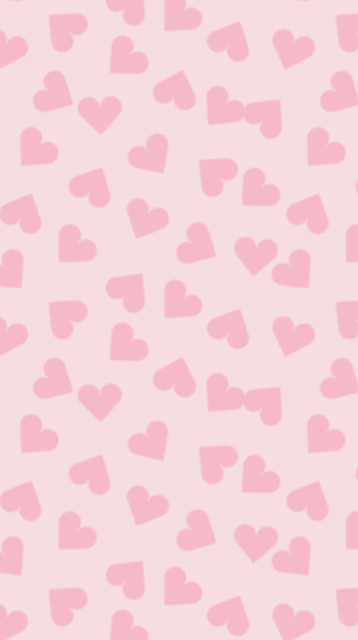
Give the GLSL for this pattern, as a Shadertoy shader.

```glsl
// Scattered pink hearts in a few favoured tilts on a pale blush ground.
#define GROUND_COLOR vec3(0.957, 0.863, 0.878)
#define HEART_COLOR  vec3(0.965, 0.727, 0.784)
#define HEART_SIZE   0.0614   // half width of a heart, canvas width = 1
#define TILE         0.802    // side of the repeating square
#define HEARTS       22       // hearts in each tile
#define LATTICE_STEP 5.0      // rows climbed from one heart to the next
#define JITTER       0.048    // full range of the random shift
#define ROW_BEND     0.022    // height of the wave that bends the rows
#define TILT_SPREAD  0.22     // range of tilt inside a family, radians
#define SIDE_BULGE   0.1      // roundness of the sides of a heart
#define EDGE         0.0046   // half width of the soft outline

const float TAU = 6.2831853;

// Clockwise tilts: tip to the lower left, lower right, upper right, upper left
const int FAMILIES = 11;
const float TILTS[FAMILIES] = float[FAMILIES](
    0.42, 0.70, 0.74, 0.78, -0.60, -1.00, -2.70, -2.40, -2.80, 2.30, 0.05);

// Three random values in 0..1 for a heart
vec3 hash31(float index) {
    vec3 p = fract(vec3(index + 17.0) * vec3(0.1031, 0.1030, 0.0973));
    p += dot(p, p.yzx + 33.33);
    return fract((p.xxy + p.yzz) * p.zyx);
}

// Signed distance to an upright heart of half width 1, tip at the origin:
// two round lobes joined to the tip by slightly bulging sides
float heartDistance(vec2 p) {
    const float radius = 0.5;
    const float lobeHeight = 1.225;
    p.x = abs(p.x);
    float halfAngle = 2.0 * atan(radius, lobeHeight);
    vec2 side = vec2(sin(halfAngle), cos(halfAngle));
    float along = dot(p, side);
    if (p.y > lobeHeight || along > lobeHeight)
        return length(p - vec2(radius, lobeHeight)) - radius;
    float across = dot(p, vec2(side.y, -side.x));
    if (along < 0.0)
        return across > 0.0 ? length(p) : across;
    float t = along / lobeHeight;
    return across - SIDE_BULGE * t * (1.0 - t) * (1.0 - t);
}

// Distance to the nearest heart of a jittered, bent lattice
float heartField(vec2 uv) {
    float nearest = 1.0;
    for (int i = 0; i < HEARTS; i++) {
        float index = float(i);
        vec3 random = hash31(index);
        vec2 center = TILE * vec2(index, index * LATTICE_STEP) / float(HEARTS)
                    + (random.xy - 0.5) * JITTER;
        center.y += ROW_BEND * cos(TAU * center.x / TILE);

        // Nearest repeat of this heart
        vec2 offset = uv - center;
        offset -= TILE * floor(offset / TILE + 0.5);
        offset /= HEART_SIZE;

        float tilt = TILTS[(i * 4) % FAMILIES] + (random.z - 0.5) * TILT_SPREAD;
        vec2 up = vec2(sin(tilt), cos(tilt));
        vec2 local = vec2(dot(offset, vec2(up.y, -up.x)), dot(offset, up));
        float d = heartDistance(local + vec2(0.0, 0.92)) * HEART_SIZE;
        nearest = min(nearest, d);
    }
    return nearest;
}

void mainImage(out vec4 fragColor, in vec2 fragCoord) {
    vec2 uv = fragCoord / iResolution.x;
    float cover = 1.0 - smoothstep(-EDGE, EDGE, heartField(uv));
    fragColor = vec4(mix(GROUND_COLOR, HEART_COLOR, cover), 1.0);
}
```
